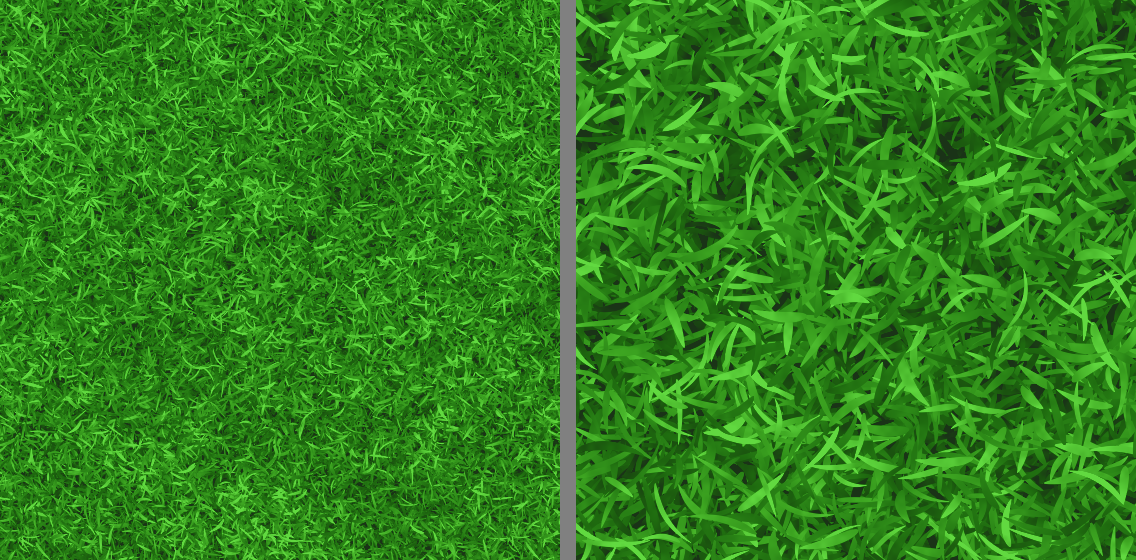
Left, the full canvas; right, a detail of the centre.
Write a WebGL 2 fragment shader that draws this texture.

```glsl
#version 300 es
precision highp float;
// Dense lawn seen from above: short tapered blades in every direction.
// Jittered grids of blades are stacked from dark and deep to bright and high,
// with soft clumps of light and shade over the whole.

uniform vec2 u_resolution;
out vec4 fragColor;

vec4 hash4(vec2 p) {
    return fract(sin(dot(p, vec2(127.1, 311.7)) + vec4(0.0, 1.7, 3.1, 5.3)) * 43758.5453);
}

float valueNoise(vec2 p) {
    vec2 cell = floor(p);
    vec2 f = fract(p);
    f = f * f * (3.0 - 2.0 * f);
    float low = mix(hash4(cell).x, hash4(cell + vec2(1, 0)).x, f.x);
    float high = mix(hash4(cell + vec2(0, 1)).x, hash4(cell + vec2(1, 1)).x, f.x);
    return mix(low, high, f.y);
}

// Green ramp from deep shade (0) to sunlit tips (1)
vec3 grassColor(float tone) {
    vec3 color = mix(vec3(0.10, 0.20, 0.09), vec3(0.10, 0.31, 0.06), clamp(tone / 0.11, 0.0, 1.0));
    color = mix(color, vec3(0.12, 0.42, 0.06), clamp((tone - 0.11) / 0.19, 0.0, 1.0));
    color = mix(color, vec3(0.17, 0.53, 0.09), clamp((tone - 0.30) / 0.23, 0.0, 1.0));
    color = mix(color, vec3(0.24, 0.65, 0.13), clamp((tone - 0.53) / 0.23, 0.0, 1.0));
    return mix(color, vec3(0.38, 0.85, 0.25), clamp((tone - 0.76) / 0.24, 0.0, 1.0));
}

// Coverage of a curved, pointed blade (x) and position from root to tip (y)
vec2 blade(vec2 p, float angle, float halfLength, float halfWidth, float bend, float pixel) {
    float c = cos(angle);
    float s = sin(angle);
    p = vec2(c * p.x + s * p.y, c * p.y - s * p.x);
    float along = p.x / halfLength;
    float across = abs(p.y + bend * halfLength * (along * along - 0.4));
    float taper = halfWidth * sqrt(max(0.0, 1.0 - along * along)) * (1.0 - 0.35 * along);
    float coverage = smoothstep(-0.6 * pixel, 0.6 * pixel, taper - across);
    return vec2(coverage * step(abs(along), 1.0), 0.5 + 0.5 * along);
}

void main() {
    vec2 uv = gl_FragCoord.xy / u_resolution.y;
    float pixel = 1.0 / u_resolution.y;

    // Patches of light and shade
    float clump = 0.22 * (valueNoise(uv * 34.0) - 0.5) + 0.10 * (valueNoise(uv * 9.0 + 40.0) - 0.5);

    // Shaded ground
    float tone = 0.08 + 0.15 * valueNoise(uv * 180.0);

    // Blades, lowest layer first
    for (int layer = 0; layer < 20; layer++) {
        float height = float(layer) / 19.0;
        vec2 layerSeed = vec2(float(layer) * 71.0, float(layer) * 37.0);
        vec2 grid = uv * 40.0 + hash4(layerSeed + 0.5).xy;
        vec2 home = floor(grid);
        for (int j = -1; j <= 1; j++) {
            for (int i = -1; i <= 1; i++) {
                vec2 cell = home + vec2(i, j);
                vec4 place = hash4(cell + layerSeed);
                vec4 form = hash4(cell + layerSeed + 19.37);
                vec2 offset = (grid - cell - place.xy) / 40.0;
                vec2 shape = blade(offset, 6.2832 * place.z, mix(0.008, 0.021, form.x),
                                   mix(0.0014, 0.0031, form.y * form.y), 0.6 * (form.z - 0.5), pixel);
                float bladeTone = 0.62 * height + 0.80 * place.w - 0.32 + 0.24 * (shape.y - 0.5) + clump;
                tone = mix(tone, bladeTone, shape.x);
            }
        }
    }

    // Fine grain on the blades
    tone += 0.10 * (valueNoise(uv * 260.0) - 0.5);
    fragColor = vec4(grassColor(clamp(tone, 0.0, 1.0)), 1.0);
}
```
